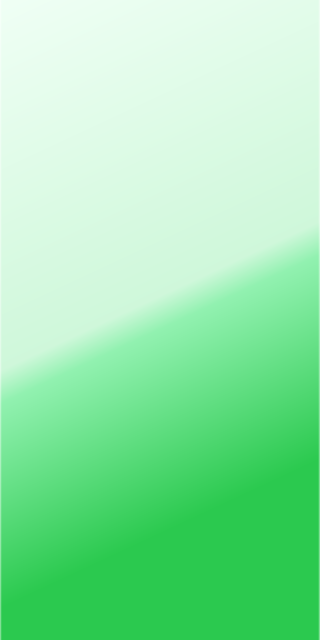
A WebGL 1 fragment shader for this background:

```glsl
precision highp float;
// Draws a slanted gradient: pale mint above a soft diagonal edge, fading to solid green, with thin light side rims.

uniform vec2 u_resolution;

const float SLANT = 0.4363;       // tilt of the colour bands, in radians
const float RIM_WIDTH = 0.0039;   // as a share of the canvas width
const float RIM_STRENGTH = 0.4;

const vec3 WHITE = vec3(1.0);
const vec3 WHITE_MINT = vec3(0.94, 1.00, 0.96);
const vec3 PALE_MINT = vec3(0.81, 0.97, 0.855);
const vec3 LIGHT_GREEN = vec3(0.57, 0.945, 0.69);
const vec3 DEEP_GREEN = vec3(0.17, 0.79, 0.31);

// Linear ramp from 0 at start to 1 at end
float ramp(float start, float end, float t) {
  return clamp((t - start) / (end - start), 0.0, 1.0);
}

// Progress from the top left corner (0) to the bottom right corner (1)
float slantedProgress(vec2 point, vec2 size, float angle) {
  vec2 direction = vec2(sin(angle), cos(angle));
  vec2 fromTopLeft = vec2(point.x, size.y - point.y);
  return dot(fromTopLeft, direction) / dot(size, direction);
}

// Four colour stops along the gradient
vec3 greenGradient(float t) {
  vec3 color = mix(WHITE_MINT, PALE_MINT, ramp(0.0, 0.47, t));
  color = mix(color, LIGHT_GREEN, ramp(0.47, 0.512, t));
  return mix(color, DEEP_GREEN, ramp(0.512, 0.77, t));
}

// Coverage of the left and right rims, smoothed over one pixel
float sideRim(float x, float width, float rim, float pixel) {
  float sideDistance = min(x, width - x);
  return clamp((rim - sideDistance) / pixel + 0.5, 0.0, 1.0);
}

void main() {
  // Canvas units: the height is one
  float pixel = 1.0 / u_resolution.y;
  vec2 point = gl_FragCoord.xy * pixel;
  vec2 size = u_resolution * pixel;

  vec3 color = greenGradient(slantedProgress(point, size, SLANT));
  float rim = sideRim(point.x, size.x, RIM_WIDTH * size.x, pixel);
  gl_FragColor = vec4(mix(color, WHITE, RIM_STRENGTH * rim), 1.0);
}
```
